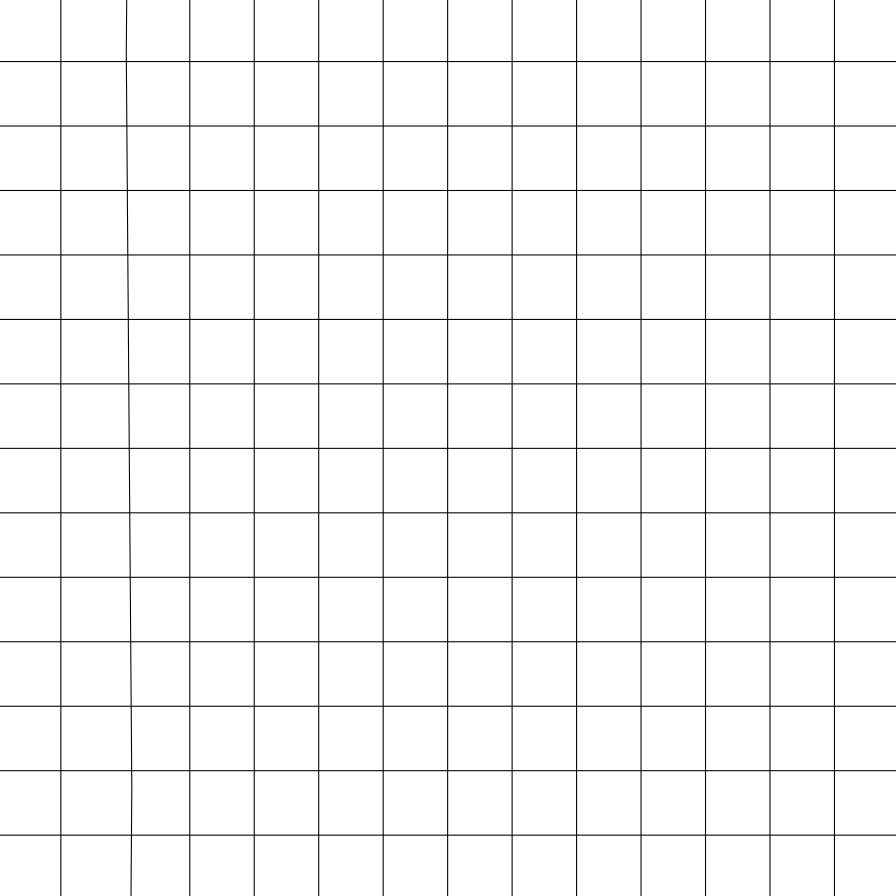
A Shadertoy shader for this pattern:

```glsl
const vec3 PAPER = vec3(1.0);
const vec3 INK = vec3(0.0);
const vec2 GRID_CENTER = vec2(0.4996);
const float PITCH = 0.07195;
const float LINE_WIDTH = 0.0012;
const float BENT_COLUMN = -5.0;

// Share of a pixel covered by a line whose axis lies at the given offset
float lineCoverage(float offset, float width, float pixel) {
    float upper = min(offset + 0.5 * width, 0.5 * pixel);
    float lower = max(offset - 0.5 * width, -0.5 * pixel);
    return clamp((upper - lower) / pixel, 0.0, 1.0);
}

// Signed offset to the nearest of evenly spaced lines
float nearestLine(float position, float center, float pitch) {
    float index = round((position - center) / pitch);
    return position - center - index * pitch;
}

// Horizontal position of the slanted column, folded near both ends
float bentColumn(float y, float slope) {
    float lowerFold = abs(y - 0.12);
    float upperFold = 2.0 * max(y - 0.94, 0.0);
    return 0.1471 - slope * (lowerFold - upperFold);
}

void mainImage(out vec4 fragColor, in vec2 fragCoord) {
    vec2 uv = fragCoord / iResolution.xy;
    vec2 pixel = 1.0 / iResolution.xy;

    // Regular grid, with one column replaced by the bent line
    float column = round((uv.x - GRID_CENTER.x) / PITCH);
    float offsetX = nearestLine(uv.x, GRID_CENTER.x, PITCH);
    float offsetY = nearestLine(uv.y, GRID_CENTER.y, PITCH);
    if (column == BENT_COLUMN) offsetX = uv.x - bentColumn(uv.y, 0.0075);

    // Blend ink over paper
    float vertical = lineCoverage(offsetX, LINE_WIDTH, pixel.x);
    float horizontal = lineCoverage(offsetY, LINE_WIDTH, pixel.y);
    float ink = 1.0 - (1.0 - vertical) * (1.0 - horizontal);
    fragColor = vec4(mix(PAPER, INK, ink), 1.0);
}
```
